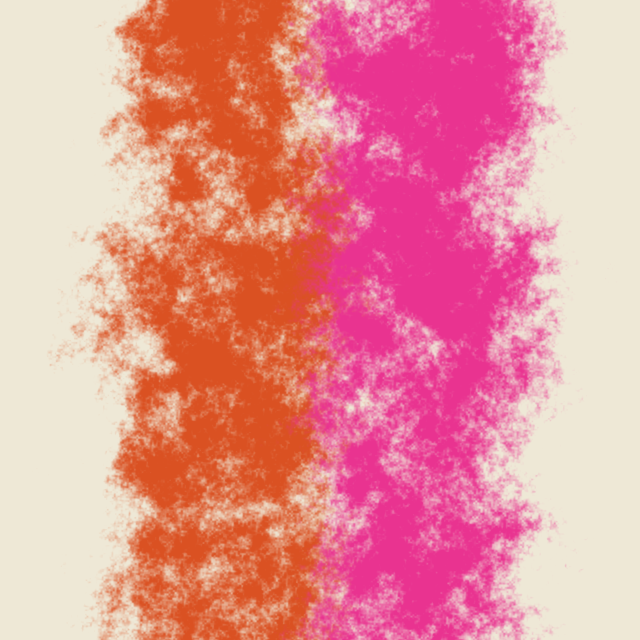
Write a Shadertoy shader that draws this background.

```glsl
// Two ragged vertical bands of pigment, orange and pink, on cream paper.
// Each band is a sloped density profile roughened by rotated fractal noise;
// a wide ramp to opacity leaves soft grain, and threads break up sparse parts.

const vec3 PAPER  = vec3(0.934, 0.910, 0.839);
const vec3 ORANGE = vec3(0.855, 0.318, 0.135);
const vec3 PINK   = vec3(0.915, 0.200, 0.565);
const float TAU = 6.28318;

float hash(vec2 p) {
    vec3 q = fract(p.xyx * vec3(0.1031, 0.1030, 0.0973));
    q += dot(q, q.yzx + 33.33);
    return fract((q.x + q.y) * q.z);
}

float valueNoise(vec2 p) {
    vec2 cell = floor(p), f = fract(p);
    f = f * f * (3.0 - 2.0 * f);
    float low  = mix(hash(cell), hash(cell + vec2(1, 0)), f.x);
    float high = mix(hash(cell + vec2(0, 1)), hash(cell + vec2(1, 1)), f.x);
    return mix(low, high, f.y);
}

// Rough noise centred on zero, from clumps down to fine grain.
float roughNoise(vec2 p) {
    const mat2 turn = mat2(1.6, 1.2, -1.2, 1.6);
    float sum = 0.0, amplitude = 0.56;
    for (int i = 0; i < 6; i++) {
        sum += amplitude * (valueNoise(p) - 0.5);
        p = turn * p + 17.3;
        amplitude *= 0.86;
    }
    return sum;
}

// Signed density across a band, falling faster outside its edges.
float bandProfile(float x, float left, float right, vec2 slopes) {
    float d = min((x - left) * slopes.x, (right - x) * slopes.y);
    return min(min(d, d * 1.5), 0.34);
}

// Soft round spot used to thicken or thin the pigment.
float spot(vec2 p, vec2 centre, float radius) {
    vec2 d = (p - centre) / radius;
    return exp(-dot(d, d));
}

// Turns density into opacity with filaments in the sparse parts.
float pigment(vec2 p, float profile, float seed) {
    float cover = smoothstep(-0.38, 0.56, profile + roughNoise(p * 10.0 + seed));
    float thread = 1.0 - abs(2.0 * valueNoise(p.yx * 130.0 + seed) - 1.0);
    return cover * mix(0.55 + 0.45 * thread, 1.0, cover);
}

void mainImage(out vec4 fragColor, in vec2 fragCoord) {
    vec2 p = fragCoord / iResolution.xy;

    // Outer edges swell and recede along the height.
    float orangeLeft = 0.215 - 0.016 * cos(TAU * 6.0 * (p.y - 0.935));
    float pinkRight = mix(0.790, 0.822, p.y) + 0.012 * cos(TAU * 3.5 * (p.y - 0.34));

    float orangeProfile = bandProfile(p.x, orangeLeft, 0.526, vec2(4.6, 6.0));
    float pinkProfile = bandProfile(p.x, 0.505, pinkRight, vec2(6.0, 4.6));

    // Dense cores and worn patches.
    orangeProfile += 0.16 * spot(p, vec2(0.36, 0.50), 0.28)
                   + 0.22 * spot(p, vec2(0.43, 0.50), 0.065)
                   + 0.22 * spot(p, vec2(0.36, 0.80), 0.080)
                   + 0.25 * spot(p, vec2(0.36, 0.98), 0.080)
                   + 0.25 * spot(p, vec2(0.35, 0.03), 0.065)
                   - 0.28 * spot(p, vec2(0.44, 0.63), 0.035)
                   - 0.35 * spot(p, vec2(0.23, 0.465), 0.035)
                   - 0.30 * spot(p, vec2(0.49, 0.72), 0.035);
    pinkProfile += 0.16 * spot(p, vec2(0.67, 0.60), 0.28)
                 + 0.22 * spot(p, vec2(0.68, 0.55), 0.080)
                 + 0.22 * spot(p, vec2(0.71, 0.96), 0.065)
                 + 0.25 * spot(p, vec2(0.70, 0.11), 0.080)
                 - 0.30 * spot(p, vec2(0.55, 0.655), 0.035)
                 - 0.30 * spot(p, vec2(0.62, 0.31), 0.045)
                 - 0.30 * spot(p, vec2(0.76, 0.72), 0.035);

    vec3 colour = mix(PAPER, ORANGE, pigment(p, orangeProfile, 11.7));
    colour = mix(colour, PINK, pigment(p, pinkProfile, 47.2));
    fragColor = vec4(colour, 1.0);
}
```
